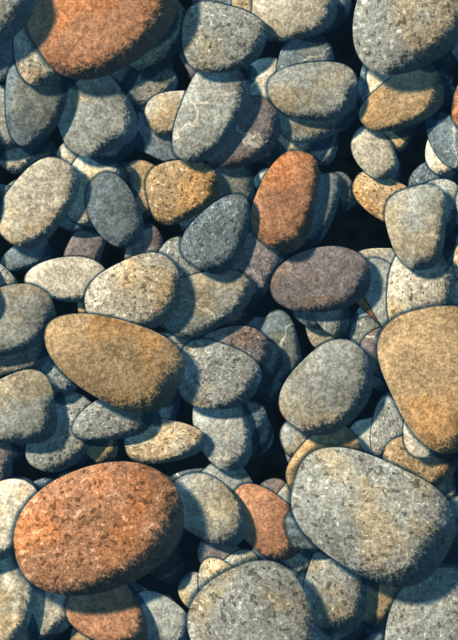
Write a Shadertoy shader that draws this texture.

```glsl
#define LAYERS 5
#define SMALL_CELL 0.092
#define CELL_STEP 0.020
#define BIG_CELL 0.25
#define BIG_CHANCE 0.60
#define JITTER 0.56
#define SHADOW_REACH 0.40
#define GRAIN 0.27
#define SUN vec3(-0.62, 0.50, 0.60)
#define SUN_TINT vec3(1.17, 1.14, 1.08)
#define SHADE_TINT vec3(0.20, 0.31, 0.41)
#define DEEP_SHADE vec3(0.036, 0.070, 0.088)

float hash(vec2 p) {
    vec3 v = fract(vec3(p.xyx) * 0.1031);
    v += dot(v, v.yzx + 33.33);
    return fract((v.x + v.y) * v.z);
}

float noise(vec2 p) {
    vec2 i = floor(p), f = fract(p);
    f = f * f * (3.0 - 2.0 * f);
    return mix(mix(hash(i), hash(i + vec2(1, 0)), f.x),
               mix(hash(i + vec2(0, 1)), hash(i + vec2(1, 1)), f.x), f.y);
}

float fbm(vec2 p) {
    float sum = 0.0, amp = 0.5;
    for (int i = 0; i < 4; i++) {
        sum += amp * noise(p);
        p = mat2(1.6, 1.2, -1.2, 1.6) * p + 7.3;
        amp *= 0.5;
    }
    return sum;
}

// Rounded, slightly tapered outline; the edge lies at 1
float outline(vec2 q, float seed) {
    q.y *= 1.0 + 0.6 * (fract(seed * 17.0) - 0.5) * q.x;
    float power = 2.0 + 0.7 * fract(seed * 29.0);
    float k = pow(pow(abs(q.x), power) + pow(abs(q.y), power), 1.0 / power);
    float a = atan(q.y, q.x);
    return k * (1.0 + 0.035 * sin(3.0 * a + seed * 40.0) + 0.03 * sin(2.0 * a + seed * 90.0));
}

vec3 stoneColour(float pick) {
    vec3 c = vec3(0.54, 0.555, 0.53);                  // grey
    if (pick > 0.34) c = vec3(0.40, 0.45, 0.47);       // slate
    if (pick > 0.54) c = vec3(0.70, 0.68, 0.61);       // cream
    if (pick > 0.76) c = vec3(0.61, 0.53, 0.41);       // ochre
    if (pick > 0.87) c = vec3(0.46, 0.44, 0.44);       // mauve grey
    if (pick > 0.97) c = vec3(0.60, 0.45, 0.35);       // rust
    return c;
}

// Mineral pattern: blotches, speckles, bands and pale veins
vec3 stoneSurface(vec2 p, vec2 q, float seed) {
    vec2 shift = vec2(seed * 57.0, seed * 91.0);
    float cloud = fbm(p * 24.0 + shift);
    float speck = 0.6 * noise(q * mat2(0.8, 0.6, -0.6, 0.8) * 14.0 + shift)
                + 0.4 * noise(p * 240.0 + shift);
    float kind = fract(seed * 53.0);
    vec3 c = stoneColour(fract(seed * 71.0));
    c *= 0.90 + 0.22 * fract(seed * 37.0);
    c *= 0.82 + 0.38 * cloud;
    c = mix(c, c * vec3(1.08, 0.99, 0.88), smoothstep(0.48, 0.7, fbm(p * 13.0 + shift)));
    if (kind < 0.3) {
        c *= 1.0 - 0.30 * smoothstep(0.66, 0.80, speck);
        c += 0.15 * smoothstep(0.32, 0.18, speck);
    } else if (kind < 0.42) {
        c *= 0.94 + 0.13 * sin(q.y * 11.0 + cloud * 9.0);
    } else if (kind < 0.54) {
        float vein = abs(q.x * 0.6 + q.y * 0.5 + (cloud - 0.5) * 1.1);
        c = mix(c, vec3(0.80, 0.78, 0.70), 0.6 * smoothstep(0.06, 0.01, vein));
    }
    return c;
}

// Lays one stone and its cast shadow over the stones beneath
vec3 layStone(vec3 ground, vec2 p, vec2 centre, float size, float seed) {
    float angle = 6.2832 * fract(seed * 13.0);
    mat2 turn = mat2(cos(angle), sin(angle), -sin(angle), cos(angle));
    vec2 axes = size * (0.41 + 0.13 * fract(seed * 23.0)) * vec2(1.0, 0.50 + 0.30 * fract(seed * 43.0));
    vec2 q = (p - centre) * turn / axes;
    if (dot(q, q) > 9.0) return ground;

    // Shadow swept away from the sun
    vec2 sweep = (-normalize(SUN.xy) * axes.y * SHADOW_REACH) * turn / axes;
    float along = clamp(dot(q, sweep) / dot(sweep, sweep), 0.0, 1.0);
    float shadow = smoothstep(1.09, 0.99, outline(q - sweep * along, seed));
    vec3 colour = mix(ground, ground * SHADE_TINT + DEEP_SHADE * 0.8, shadow);

    float k = outline(q, seed);
    float edge = 1.0 / (iResolution.y * axes.y);
    float cover = smoothstep(1.0 + edge, 1.0 - edge, k);
    if (cover <= 0.0) return colour;

    // Flat crown with steep rounded sides
    vec2 slope = turn * (q / axes) * axes.y;
    slope *= 1.5 * k * k * k / max(length(slope), 0.0001);
    vec3 normal = normalize(vec3(slope, 1.0));
    vec2 tilted = mat2(0.8, 0.6, -0.6, 0.8) * p;
    float grain = noise(tilted * 340.0 + seed * 31.0) + 0.7 * noise(tilted * 150.0) - 0.85;
    float light = dot(normal, normalize(SUN)) + GRAIN * 0.5 * grain;
    vec3 stone = stoneSurface(p, q, seed) * (1.0 + GRAIN * grain);
    vec3 lit = stone * SUN_TINT * (0.70 + 0.52 * max(light, 0.0));
    vec3 shaded = stone * SHADE_TINT * (0.9 + 0.4 * normal.y) + DEEP_SHADE;
    return mix(colour, mix(shaded, lit, smoothstep(-0.04, 0.30, light)), cover);
}

void mainImage(out vec4 fragColor, in vec2 fragCoord) {
    vec2 p = fragCoord / iResolution.y;
    vec3 colour = DEEP_SHADE * (0.8 + 0.6 * noise(p * 60.0));

    // Small stones first, boulders last; rows run against the sun
    for (int layer = 0; layer < LAYERS; layer++) {
        bool big = layer == LAYERS - 1;
        float cell = big ? BIG_CELL : SMALL_CELL + CELL_STEP * float(layer);
        vec2 origin = vec2(0.37, 0.61) * float(layer);
        vec2 home = floor((p + origin) / cell);
        for (int y = -1; y <= 1; y++)
        for (int x = 1; x >= -1; x--) {
            vec2 id = home + vec2(x, y);
            vec2 key = id + 19.0 * float(layer) + 101.0;
            if (big && hash(key + 5.7) > BIG_CHANCE) continue;
            vec2 offset = 0.5 + JITTER * (vec2(hash(key + 31.3), hash(key + 77.1)) - 0.5);
            colour = layStone(colour, p, (id + offset) * cell - origin, cell, hash(key));
        }
    }
    fragColor = vec4(clamp(colour, 0.0, 1.0), 1.0);
}
```
